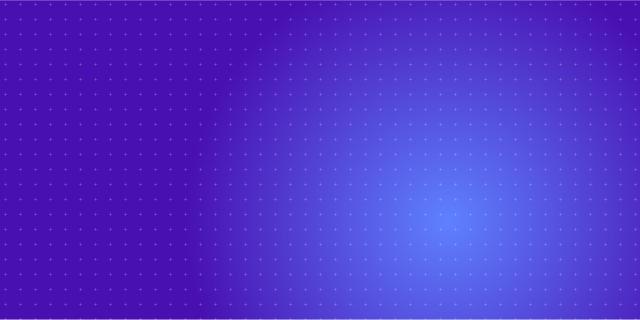
A Shadertoy shader for this background:

```glsl
// Violet backdrop with an off-centre blue radial glow and a grid of faint plus marks.

#define GLOW_CENTER vec2(0.70, 0.31)      // fraction of the canvas
#define GLOW_RADIUS 0.82                  // in canvas heights
#define GLOW_COLOR vec3(0.37, 0.505, 1.0)
#define BASE_COLOR vec3(0.285, 0.062, 0.695)
#define MARK_COLOR vec3(0.88, 0.85, 1.0)
#define MARK_PITCH 0.046875               // grid spacing in canvas heights
#define MARK_OFFSET vec2(0.01758, 0.01367) // first mark, from the top left
#define MARK_ARM 0.0053
#define MARK_HALF_WIDTH 0.00098
#define MARK_OPACITY 0.26
#define RIM_WIDTH 0.00195
#define RIM_OPACITY vec2(0.40, 0.75)      // top, bottom

// Share of a pixel covered by a band of the given half width
float bandCoverage(float distanceToAxis, float halfWidth, float pixel) {
    float coverage = (halfWidth - abs(distanceToAxis)) / pixel + 0.5;
    return clamp(coverage, 0.0, min(1.0, 2.0 * halfWidth / pixel));
}

// Two crossed strokes that add up where they meet
float plusMark(vec2 p, float pixel) {
    float across = bandCoverage(p.x, MARK_ARM, pixel)
                 * bandCoverage(p.y, MARK_HALF_WIDTH, pixel);
    float upright = bandCoverage(p.x, MARK_HALF_WIDTH, pixel)
                  * bandCoverage(p.y, MARK_ARM, pixel);
    return across + upright;
}

void mainImage(out vec4 fragColor, in vec2 fragCoord) {
    float pixel = 1.0 / iResolution.y;
    float aspect = iResolution.x * pixel;
    vec2 p = fragCoord * pixel;

    // Circular glow fading linearly into the base
    float glowDistance = length(p - GLOW_CENTER * vec2(aspect, 1.0));
    vec3 color = mix(GLOW_COLOR, BASE_COLOR, min(glowDistance / GLOW_RADIUS, 1.0));

    // Repeated plus marks, anchored at the top left
    vec2 gridPoint = vec2(p.x, 1.0 - p.y) - MARK_OFFSET;
    vec2 cell = (fract(gridPoint / MARK_PITCH + 0.5) - 0.5) * MARK_PITCH;
    color = mix(color, MARK_COLOR, MARK_OPACITY * plusMark(cell, pixel));

    // Pale hairlines along the top and bottom
    float topRim = bandCoverage(1.0 - p.y, RIM_WIDTH, pixel);
    float bottomRim = bandCoverage(p.y, RIM_WIDTH, pixel);
    color = mix(color, MARK_COLOR, dot(RIM_OPACITY, vec2(topRim, bottomRim)));

    fragColor = vec4(color, 1.0);
}
```
